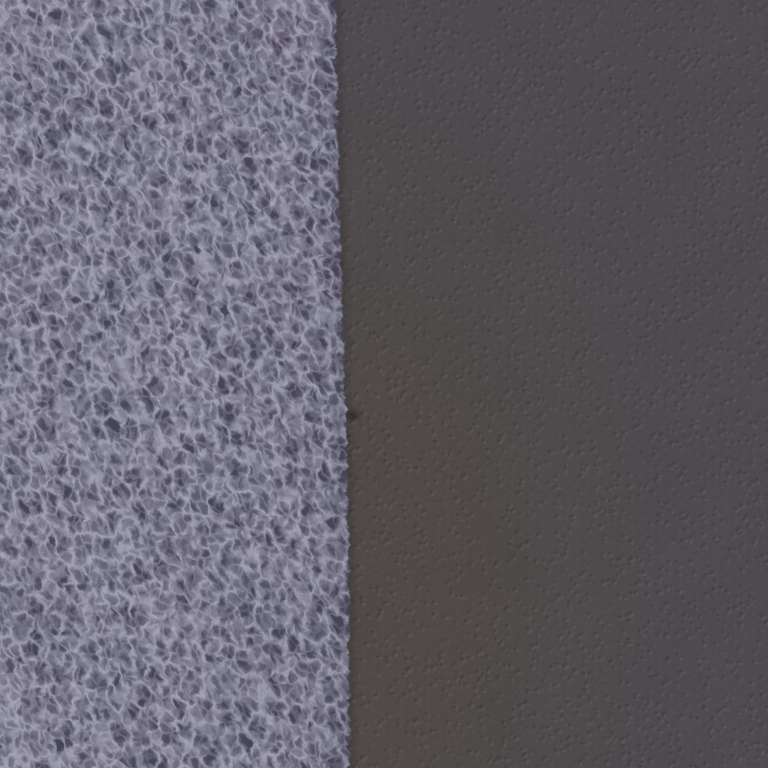
This texture is drawn by a three.js fragment shader. Its source:

```glsl
varying vec2 vUv;

vec2 hash2(vec2 p) {
  vec3 q = fract(p.xyx * vec3(0.1031, 0.1030, 0.0973));
  q += dot(q, q.yzx + 33.33);
  return fract((q.xx + q.yz) * q.zy);
}

// Nearest distance, second nearest distance, and nearest cell id
vec3 cellular(vec2 p) {
  vec2 base = floor(p);
  vec3 nearest = vec3(8.0, 8.0, 0.0);
  for (int j = -1; j <= 1; j++) {
    for (int i = -1; i <= 1; i++) {
      vec2 cell = base + vec2(float(i), float(j));
      vec2 seed = hash2(cell + 57.0);
      float d = length(cell + seed - p);
      if (d < nearest.x) {
        nearest = vec3(d, nearest.x, hash2(cell + 113.0).x);
      } else {
        nearest.y = min(nearest.y, d);
      }
    }
  }
  return nearest;
}

// Layered sines, roughly -1 to 1
float waves(vec2 p) {
  float sum = 0.0;
  float amplitude = 0.5;
  for (int i = 0; i < 4; i++) {
    sum += amplitude * sin(p.x + 1.7 * sin(p.y)) * cos(p.y - 1.3 * sin(p.x));
    p = mat2(1.5, 1.1, -1.1, 1.5) * p + 2.3;
    amplitude *= 0.6;
  }
  return sum;
}

float ridge(vec3 cell, float width) {
  return 1.0 - smoothstep(0.0, width, cell.y - cell.x);
}

float pit(vec3 cell, float radius) {
  return (1.0 - smoothstep(0.1, radius, cell.x)) * smoothstep(0.25, 0.9, cell.z);
}

float borderX(float y) {
  float lean = mix(0.454, 0.437, smoothstep(0.2, 1.0, y));
  float fray = 0.004 * waves(vec2(y * 75.0, 2.0)) + 0.003 * waves(vec2(y * 210.0, 5.0));
  return lean + fray;
}

// Spongy surface with pale, slightly slanted strands
vec3 fibreColor(vec2 uv, float inset) {
  vec2 p = uv + vec2(0.2 * uv.y, 0.0);
  p += 0.007 * vec2(waves(p * 75.0), waves(p * 68.0 + 9.0));
  vec3 coarse = cellular(p * vec2(45.0, 30.0));
  vec3 fine = cellular(p * vec2(88.0, 66.0) + 21.0);
  float tone = 0.56 + 0.32 * (ridge(coarse, 0.45) - 0.45);
  tone += 0.32 * (ridge(fine, 0.55) - 0.5);
  tone -= 0.30 * pit(coarse, 0.5) + 0.20 * pit(fine, 0.6);
  tone += 0.14 * waves(uv * vec2(170.0, 140.0));
  tone += 0.09 * waves(uv * vec2(26.0, 9.0) + 4.0);
  tone += 0.05 * smoothstep(0.0, 0.2, inset);
  tone -= 0.22 * (1.0 - smoothstep(0.0, 0.025, inset)) * (0.6 + waves(uv * 60.0));
  vec3 color = mix(vec3(0.28, 0.27, 0.34), vec3(0.64, 0.64, 0.71), clamp(tone, 0.0, 1.1));
  return color + vec3(0.014, -0.006, 0.004) * waves(uv * 19.0 + 3.0);
}

// Smooth dark surface with small embossed specks
vec3 flatColor(vec2 uv) {
  vec2 p = uv * 105.0 + 0.5 * waves(uv * 90.0);
  vec3 lit = cellular(p);
  vec3 shaded = cellular(p + vec2(0.3, -0.3));
  float speck = pit(lit, 0.42) - pit(shaded, 0.42);
  float grain = waves(uv * 260.0);
  float warmth = 1.0 - smoothstep(0.1, 0.9, length((uv - vec2(0.47, 0.25)) * vec2(1.5, 0.9)));
  vec3 color = mix(vec3(0.307, 0.291, 0.315), vec3(0.312, 0.292, 0.286), warmth);
  return color + 0.035 * speck + 0.012 * grain + 0.006 * waves(uv * 14.0);
}

void main() {
  float inset = borderX(vUv.y) - vUv.x;
  float fibreMask = smoothstep(-0.002, 0.002, inset);
  vec3 ground = flatColor(vUv);

  // Contact shadow and dark notch beside the border
  ground *= 1.0 - 0.13 * smoothstep(-0.016, 0.0, inset);
  vec2 notch = (vUv - vec2(0.459, 0.459)) / vec2(0.009, 0.006);
  ground *= 1.0 - 0.35 * exp(-dot(notch, notch));

  vec3 color = mix(ground, fibreColor(vUv, inset), fibreMask);
  gl_FragColor = vec4(color, 1.0);
}
```
